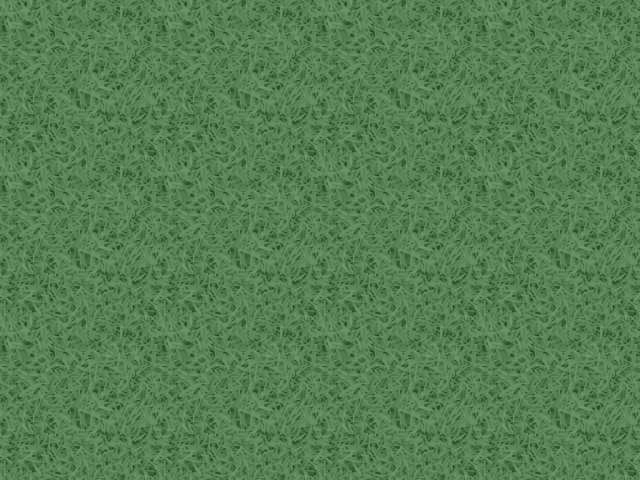
Reproduce this texture procedurally as a Shadertoy shader.

```glsl
// Green felt: a tiling mat of short pale fibres over dark gaps.

vec3 hash3(vec3 p) {
    p = fract(p * vec3(0.1031, 0.1030, 0.0973));
    p += dot(p, p.yxz + 33.33);
    return fract((p.xxy + p.yxx) * p.zyx);
}

// Dot product of the offset with a random unit gradient, wrapped to the tile
float cornerSlope(vec2 corner, vec2 p, float period) {
    float angle = 6.2832 * hash3(vec3(mod(corner, period), period + 40.0)).x;
    return dot(vec2(cos(angle), sin(angle)), p - corner);
}

float gradientNoise(vec2 p, float period) {
    p *= period;
    vec2 i = floor(p), f = p - i;
    vec2 u = f * f * f * (f * (f * 6.0 - 15.0) + 10.0);
    float low = mix(cornerSlope(i, p, period),
                    cornerSlope(i + vec2(1, 0), p, period), u.x);
    float high = mix(cornerSlope(i + vec2(0, 1), p, period),
                     cornerSlope(i + vec2(1, 1), p, period), u.x);
    return mix(low, high, u.y);
}

// Coverage (x) and random tint (y) of one sheet of fibres, one per cell
vec2 fibreSheet(vec2 p, float cells, float sheet, float thickness, float edge) {
    p = p * cells + 7.0 * hash3(vec3(sheet, 5.0, 9.0)).xy;
    vec2 home = floor(p);
    vec2 result = vec2(0.0);
    for (int y = -1; y <= 1; y++)
    for (int x = -1; x <= 1; x++) {
        vec2 cell = home + vec2(x, y);
        vec3 place = hash3(vec3(mod(cell, cells), sheet + 1.0));
        vec3 form = hash3(vec3(mod(cell, cells), sheet + 61.0));
        float angle = 3.1416 * place.z;
        vec2 along = vec2(cos(angle), sin(angle));
        vec2 d = p - cell - place.xy;
        vec2 q = vec2(dot(d, along), dot(d, vec2(-along.y, along.x)));
        q.y += (form.x - 0.5) * 0.7 * q.x * q.x;
        q.x = max(abs(q.x) - mix(0.3, 0.7, form.y), 0.0);
        float cover = 1.0 - smoothstep(thickness - edge, thickness + edge, length(q));
        if (cover > result.x) result = vec2(cover, form.z);
    }
    return result;
}

void mainImage(out vec4 fragColor, in vec2 fragCoord) {
    // Three tiles to the height of the canvas
    vec2 p = fragCoord / iResolution.y * 3.0;
    float cells = 14.0;
    float edge = max(0.06, 1.8 * cells / iResolution.y);

    // Noise thins the fibres in spots, which opens rounded gaps
    float spots = gradientNoise(p, 23.0);
    float mottle = gradientNoise(p, 6.0);
    float thickness = 0.075 + 0.06 * spots + 0.012 * mottle;

    // Sheets are laid from the dark depth up to the pale surface
    float tone = 0.08;
    for (int i = 0; i < 14; i++) {
        float height = float(i) / 13.0;
        vec2 fibre = fibreSheet(p, cells, float(i), thickness, edge);
        float shade = mix(0.36, 1.0, height) + 0.14 * (fibre.y - 0.5);
        tone = mix(tone, shade, fibre.x);
    }
    tone += 0.08 * mottle + 0.1 * spots;

    vec3 gapGreen = vec3(0.15, 0.31, 0.14);
    vec3 fibreGreen = vec3(0.40, 0.56, 0.39);
    fragColor = vec4(mix(gapGreen, fibreGreen, clamp(tone, 0.0, 1.1)), 1.0);
}
```
